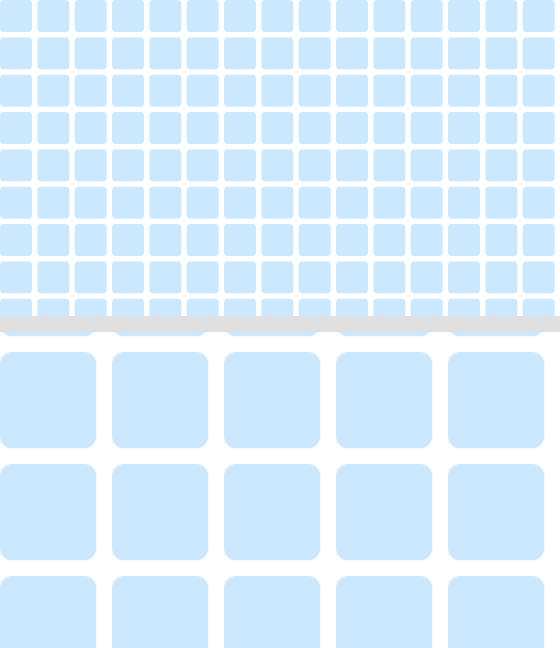
Top: the whole. Bottom: its middle third, enlarged.
This pattern is drawn by a Shadertoy shader. Its source:

```glsl
// Rounded pale blue tiles in a square grid on white, anchored at the top left.
// Each point is folded into one cell, where a rounded-box distance gives
// the tile, smoothed over about one pixel.

const float COLUMNS = 15.0;        // repeats across the canvas
const float TILE_SIZE = 0.859;     // tile side, as a fraction of the cell
const float CORNER_RADIUS = 0.105; // also in cell units
const vec3 TILE_COLOR = vec3(0.80, 0.91, 1.0);
const vec3 GAP_COLOR = vec3(1.0);

// Signed distance to a square with rounded corners, centred on the origin
float roundedSquare(vec2 p, float halfSide, float radius) {
    vec2 q = abs(p) - (halfSide - radius);
    return length(max(q, 0.0)) + min(max(q.x, q.y), 0.0) - radius;
}

// Fold the plane into unit cells, with a tile centre at each cell origin
vec2 cellPosition(vec2 p, vec2 firstCenter) {
    return fract(p - firstCenter + 0.5) - 0.5;
}

// Coverage of a shape from its distance and the size of a pixel
float coverage(float dist, float pixel) {
    return clamp(0.5 - dist / pixel, 0.0, 1.0);
}

void mainImage(out vec4 fragColor, in vec2 fragCoord) {
    // Grid units, measured from the top left corner
    float pixel = COLUMNS / iResolution.x;
    vec2 grid = vec2(fragCoord.x, iResolution.y - fragCoord.y) * pixel;

    // Tile shape
    float halfSide = 0.5 * TILE_SIZE;
    vec2 local = cellPosition(grid, vec2(halfSide));
    float dist = roundedSquare(local, halfSide, CORNER_RADIUS);

    fragColor = vec4(mix(GAP_COLOR, TILE_COLOR, coverage(dist, pixel)), 1.0);
}
```
